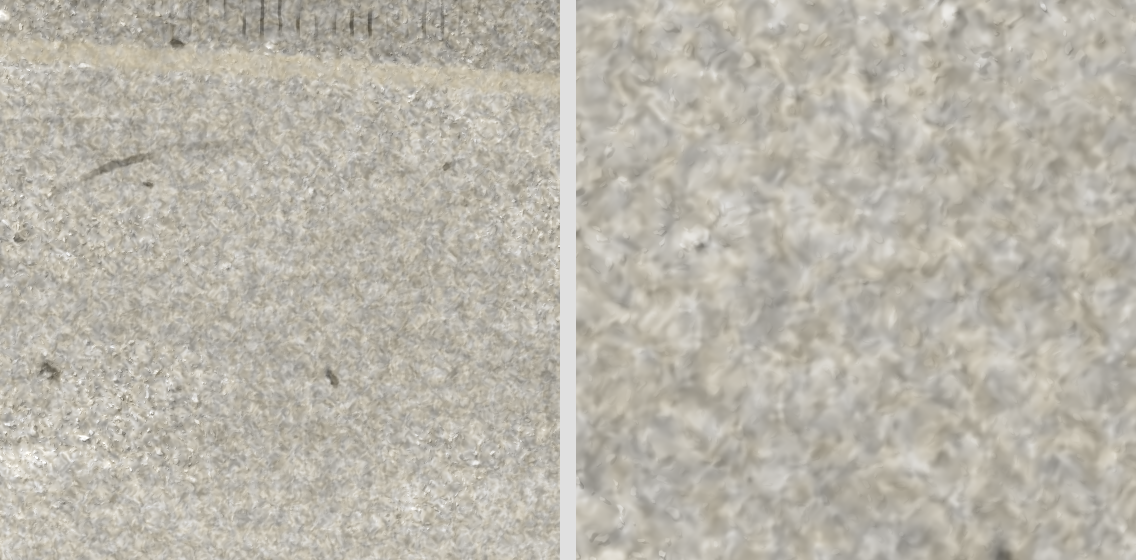
Left: the whole. Right: its middle third, enlarged.
This texture is drawn by a Shadertoy shader. Its source:

```glsl
vec2 hash2(vec2 p) {
    vec3 q = fract(vec3(p.xyx) * vec3(0.1031, 0.1030, 0.0973));
    q += dot(q, q.yzx + 33.33);
    return fract((q.xx + q.yz) * q.zy);
}

float noise(vec2 p) {
    vec2 i = floor(p), f = fract(p);
    f = f * f * (3.0 - 2.0 * f);
    float low = mix(hash2(i).x, hash2(i + vec2(1, 0)).x, f.x);
    float high = mix(hash2(i + vec2(0, 1)).x, hash2(i + vec2(1, 1)).x, f.x);
    return mix(low, high, f.y);
}

float fbm(vec2 p) {
    float sum = 0.0, amp = 0.5;
    for (int i = 0; i < 4; i++) {
        sum += amp * noise(p);
        p = mat2(0.8, 0.6, -0.6, 0.8) * p * 2.03 + 17.0;
        amp *= 0.5;
    }
    return sum / 0.9375;
}

// Soft edged disc: 1 inside, 0 outside
float blob(float dist, float radius) {
    return 1.0 - smoothstep(0.45 * radius, 1.1 * radius, dist);
}

// Scattered stones, lit from the upper left: positive on top, negative in shadow
float pebbles(vec2 p, float share) {
    vec2 cell = floor(p);
    float tone = 0.0;
    for (int y = -1; y <= 1; y++)
    for (int x = -1; x <= 1; x++) {
        vec2 id = cell + vec2(x, y);
        vec2 kind = hash2(id + 71.0), shape = hash2(id + 193.0);
        if (kind.x > share) continue;
        vec2 d = p - id - hash2(id);
        float a = 6.2832 * shape.x;
        mat2 turn = mat2(cos(a), sin(a), -sin(a), cos(a));
        vec2 squash = vec2(1.0, 1.2 + 0.6 * shape.y);
        float radius = mix(0.2, 0.48, kind.y * kind.y);
        float wobble = 0.25 * (noise(d * 5.0 + id * 3.0) - 0.5);
        float top = length(turn * d * squash) + wobble;
        float under = length(turn * (d - radius * vec2(0.55, -0.65)) * squash) + wobble;
        tone = mix(tone, -0.75, blob(under, radius));
        tone = mix(tone, 0.25 + 0.75 * shape.y, blob(top, radius));
    }
    return tone;
}

void mainImage(out vec4 fragColor, in vec2 fragCoord) {
    vec2 uv = fragCoord / iResolution.xy;
    vec2 warp = vec2(fbm(uv * 45.0), fbm(uv * 45.0 + 80.0)) - 0.5;
    vec2 p = uv + 0.012 * warp;

    // Broad patches of smooth and rough dirt
    float patches = fbm(uv * vec2(4.0, 9.0) + 5.0);
    float rough = 0.35 + 0.9 * smoothstep(0.35, 0.7, patches);
    rough += 0.4 * blob(length((uv - vec2(0.2, 0.23)) * vec2(0.7, 1.5)), 0.25);
    float value = 0.715 + 0.07 * (patches - 0.5);
    value += 0.07 * (fbm(p * vec2(7.0, 38.0) + 31.0) - 0.5);

    // Fine grain, drawn out along the falling diagonal
    vec2 grain = mat2(0.77, 0.64, -0.64, 0.77) * p;
    value += 0.09 * (noise(p * 58.0) - 0.5);
    value += (0.11 + 0.06 * rough) * (noise(grain * vec2(105.0, 150.0)) - 0.5);
    value += 0.14 * (noise(grain * vec2(240.0, 200.0) + 9.0) - 0.5);

    // Stones from grit to gravel
    value += 0.075 * rough * pebbles(p * 115.0, 0.5);
    value += 0.12 * rough * pebbles(p * 68.0 + 40.0, 0.3);
    value += 0.15 * rough * pebbles(uv * 40.0 + 90.0, 0.09);

    // Pale lower strip and its stony edge
    float edge = 0.17 - 0.03 * uv.x + 0.03 * warp.x;
    value += 0.035 * (1.0 - smoothstep(edge - 0.03, edge + 0.04, uv.y));
    value += 0.07 * blob(length((p - vec2(0.08, 0.175)) * vec2(0.2, 1.0)), 0.035);

    // Sandy ridge with darker ground above it
    float above = p.y - (0.913 - 0.065 * uv.x + 0.008 * (noise(uv * 7.0) - 0.5));
    float ridge = blob(abs(above), 0.024);
    value -= 0.075 * smoothstep(0.012, 0.04, above);
    value = mix(value, 0.745 + 0.35 * (value - 0.7), 0.75 * ridge);

    // Tyre tread: broken upright grooves
    float groove = abs(fract((uv.x + 0.005 * warp.x) * 31.0) - 0.5);
    float worn = smoothstep(0.3, 0.6, noise(uv * vec2(31.0, 22.0)));
    float span = smoothstep(0.22, 0.48, uv.x) * (1.0 - smoothstep(0.7, 0.95, uv.x));
    value -= 0.2 * blob(groove, 0.13) * worn * span * smoothstep(0.925, 0.945, uv.y);
    float faint = blob(length((uv - vec2(0.74, 0.57)) * vec2(0.4, 1.0)), 0.045);
    value -= 0.05 * blob(groove, 0.2) * worn * faint;

    // Curved skid and a thin straight rut
    float bend = uv.x - 0.43;
    float skid = blob(abs(p.y - 0.745 + 0.8 * bend * bend), 0.009);
    float dark = 0.06 + 0.14 * blob(abs(uv.x - 0.215), 0.06);
    value -= dark * skid * smoothstep(0.03, 0.1, uv.x) * (1.0 - smoothstep(0.36, 0.46, uv.x));
    value -= 0.06 * blob(abs(p.y - 0.785), 0.006) * (1.0 - smoothstep(0.15, 0.3, uv.x));

    // Dark clods: centre and radius
    vec3 clods[6] = vec3[6](vec3(0.09, 0.335, 0.02), vec3(0.598, 0.326, 0.014),
        vec3(0.028, 0.58, 0.009), vec3(0.317, 0.927, 0.014),
        vec3(0.262, 0.668, 0.008), vec3(0.797, 0.704, 0.009));
    for (int i = 0; i < 6; i++) {
        vec2 d = uv + 0.025 * warp - clods[i].xy;
        value -= 0.27 * blob(length(vec2(d.x + 0.4 * d.y, 0.75 * d.y)), clods[i].z);
    }

    // White chips near the top
    value += 0.2 * blob(length((p - vec2(0.15, 0.882)) * vec2(0.5, 1.4)), 0.008);
    value += 0.22 * blob(length(p - vec2(0.004, 0.975)), 0.016);
    value += 0.16 * blob(length(p - vec2(0.48, 0.92)), 0.009);

    // Warm grey tint, cooler on bright stones
    float warmth = 1.0 - 0.5 * smoothstep(0.76, 0.92, value) + 0.7 * ridge;
    warmth += 1.1 * (noise(p * 75.0 + 55.0) - 0.5);
    vec3 color = value + vec3(0.017, 0.0, -0.042) * warmth;
    fragColor = vec4(clamp(color, 0.0, 1.0), 1.0);
}
```
